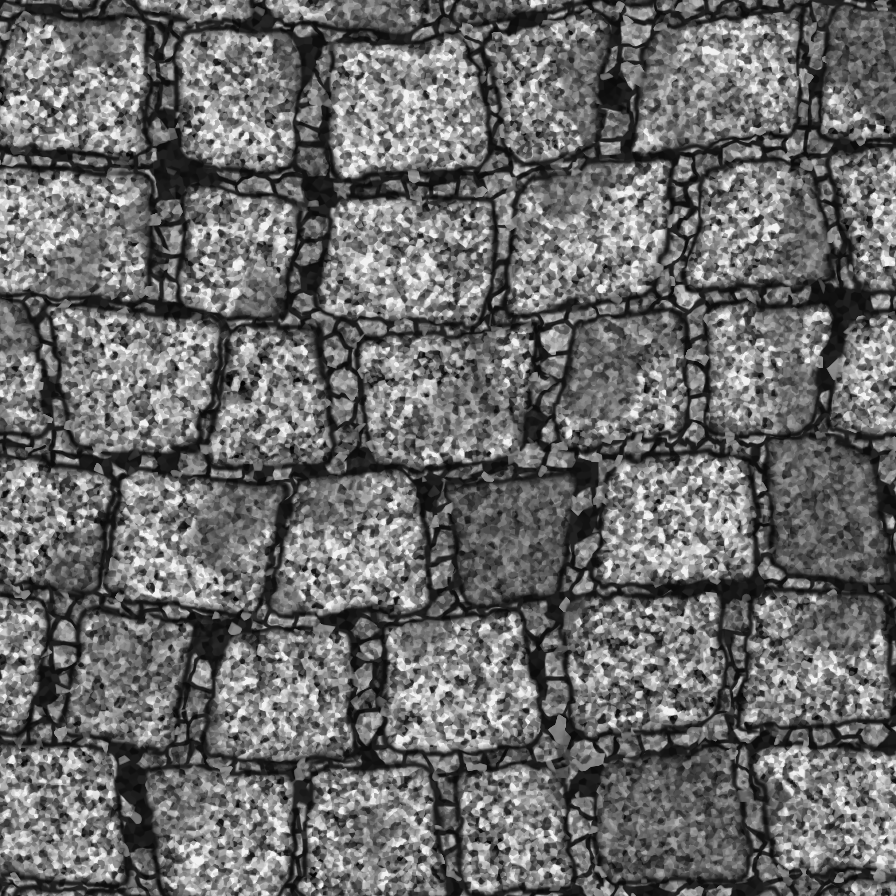
This texture is drawn by a Shadertoy shader. Its source:

```glsl
const vec2 PITCH = vec2(0.186, 0.163);
const float TAU = 6.28319;

float hash(vec2 p) {
    vec3 q = fract(p.xyx * 0.1031);
    q += dot(q, q.yzx + 33.33);
    return fract((q.x + q.y) * q.z);
}

vec2 hash2(vec2 p) {
    return vec2(hash(p + 17.3), hash(p + 71.9));
}

// Soft cellular noise: random cell tones blended by distance
float softCells(vec2 p) {
    vec2 cell = floor(p);
    float sum = 0.0, total = 0.0;
    for (int y = -1; y <= 1; y++)
    for (int x = -1; x <= 1; x++) {
        vec2 c = cell + vec2(x, y);
        vec2 r = c + hash2(c) - p;
        float w = exp(-11.0 * dot(r, r));
        sum += w * hash(c);
        total += w;
    }
    return sum / total;
}

// Hard cells: x = gap to the border, y = cell id
vec2 pebbleCells(vec2 p) {
    vec2 cell = floor(p);
    float near = 9.0, next = 9.0, id = 0.0;
    for (int y = -1; y <= 1; y++)
    for (int x = -1; x <= 1; x++) {
        vec2 c = cell + vec2(x, y);
        float d = length(c + 0.15 + 0.7 * hash2(c) - p);
        if (d < near) { next = near; near = d; id = hash(c + 5.7); }
        else next = min(next, d);
    }
    return vec2(next - near, id);
}

// Slanted upright joint: x = position at this height, y = half width
vec2 uprightJoint(float col, float row, float height) {
    vec2 key = vec2(col, row) + 40.0;
    float shift = hash(vec2(row + 40.0, 3.0));
    float x = (col + shift + 0.36 * (hash(key) - 0.5)) * PITCH.x;
    float slant = 0.42 * (hash(key + 9.1) - 0.5);
    return vec2(x + slant * height, mix(0.006, 0.023, hash(key + 23.5)));
}

// Signed distance to one rounded, four-sided stone
float stoneDistance(vec2 p, float col, float row) {
    vec2 rnd = hash2(vec2(col, row) + 60.0) - 0.5;
    float height = p.y - (row + 0.5) * PITCH.y;
    vec2 left = uprightJoint(col, row, height);
    vec2 right = uprightJoint(col + 1.0, row, height);
    float middle = 0.5 * (left.x + right.x);
    float sideways = max(left.x + left.y - p.x, p.x - right.x + right.y);
    float tilted = height - 0.012 * rnd.x - 0.16 * rnd.y * (p.x - middle);
    float radius = 0.016;
    vec2 q = vec2(sideways, abs(tilted) - 0.071 - 0.008 * rnd.x) + radius;
    return length(max(q, 0.0)) + min(max(q.x, q.y), 0.0) - radius;
}

// Nearest stone: x = distance, y = id; touching stones are kept apart
vec2 paving(vec2 p) {
    float row = floor(p.y / PITCH.y);
    float near = 9.0, next = 9.0, id = 0.0;
    for (int j = -1; j <= 1; j++) {
        float r = row + float(j);
        float col = floor(p.x / PITCH.x - hash(vec2(r + 40.0, 3.0)));
        for (int i = -1; i <= 1; i++) {
            float c = col + float(i);
            float d = stoneDistance(p, c, r);
            if (d < near) { next = near; near = d; id = hash(vec2(c, r) + 83.0); }
            else next = min(next, d);
        }
    }
    return vec2(max(near, 0.5 * (near - next) + 0.004), id);
}

float stoneTone(vec2 p, float id, float speckle) {
    float dull = smoothstep(0.24, 0.16, id);
    float patchy = softCells(p * 13.0 + id * 50.0);
    float stain = smoothstep(0.7, 0.88, patchy);
    float base = mix(0.50 + 0.09 * fract(id * 7.3), 0.36, dull);
    base += 0.09 * (softCells(p * 32.0) - 0.5) - 0.15 * stain * (1.0 - dull);
    return base + speckle * mix(1.0, 0.5, max(dull, stain));
}

void mainImage(out vec4 fragColor, in vec2 fragCoord) {
    vec2 p = fragCoord / iResolution.y;

    // Sagging courses and chipped outlines
    vec2 q = p + vec2(0.0, 0.02 * cos(TAU * (p.x - 0.38)));
    q += 0.011 * (vec2(softCells(p * 18.0), softCells(p * 18.0 + 31.0)) - 0.5);
    q += 0.006 * (vec2(softCells(p * 60.0), softCells(p * 60.0 + 47.0)) - 0.5);
    vec2 stone = paving(q);

    // Granite speckle
    float coarse = softCells(p * 135.0) - 0.5;
    float fine = softCells(p * 230.0 + 11.0) - 0.5;
    float speckle = 0.66 * coarse + 0.42 * fine;

    // Dark earth with a few pale chips
    float earth = 0.06 + 0.10 * (coarse + 0.3);
    earth += 0.45 * smoothstep(0.82, 0.95, softCells(p * 85.0 + 7.0));

    // Small wedged stones in the wide joints
    vec2 pebble = pebbleCells(q * 33.0);
    float pebbleMask = smoothstep(0.08, 0.24, pebble.x) * smoothstep(0.003, 0.008, stone.x);
    pebbleMask *= smoothstep(0.16, 0.2, pebble.y);
    float pebbleTone = 0.30 + 0.28 * pebble.y + 0.6 * speckle;
    float tone = mix(earth, pebbleTone, pebbleMask);

    // Large stones, darker toward the rim
    float face = stoneTone(p, stone.y, speckle) * mix(0.68, 1.0, smoothstep(0.0, -0.010, stone.x));
    tone = mix(tone, face, smoothstep(0.002, -0.0025, stone.x));
    fragColor = vec4(vec3(clamp(tone, 0.02, 0.95)), 1.0);
}
```
